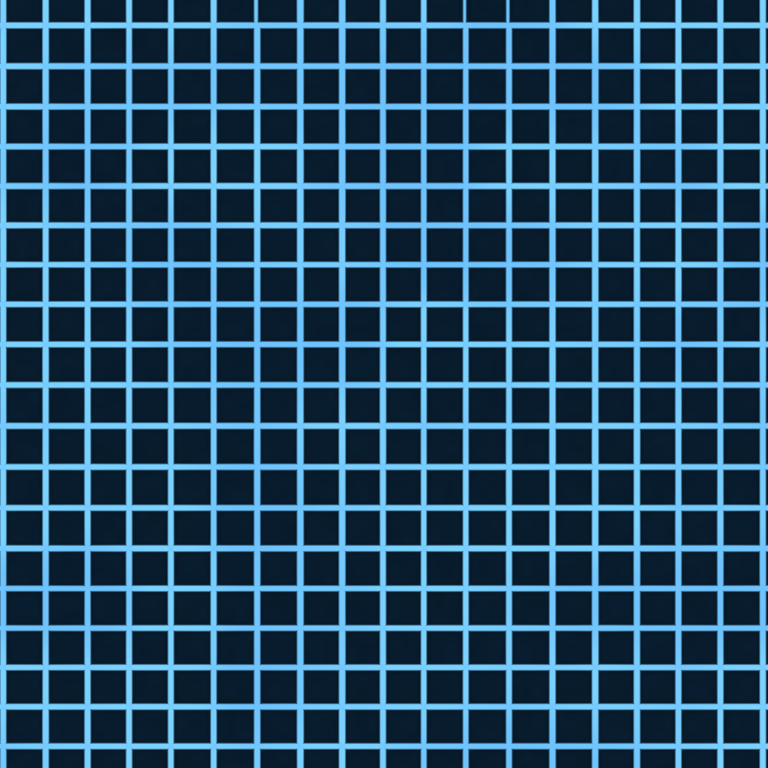
Write a three.js fragment shader that draws this pattern.

```glsl
// Glowing sky-blue square grid on dark navy: 18 columns and 19 rows of lines.
// Each line is a soft distance band whose centre drifts slowly from an even
// pitch; value noise varies the line tint, the widths and the dark cells.
varying vec2 vUv;

const float TAU = 6.2831853;
const vec2 PITCH = vec2(0.05495, 0.0523);
const vec2 ORIGIN = vec2(0.0042, 0.0265);   // first line on each axis
const float LAST_LINE = 18.0;
const float EDGE_SOFTNESS = 0.0017;

const vec3 NAVY = vec3(0.030, 0.110, 0.178);
const vec3 LINE_BLUE = vec3(0.430, 0.765, 0.990);
const vec3 LINE_PALE = vec3(0.485, 0.825, 1.000);

float hash(vec2 p) {
  vec3 q = fract(vec3(p.xyx) * 0.1031);
  q += dot(q, q.yzx + 33.33);
  return fract((q.x + q.y) * q.z);
}

float valueNoise(vec2 p) {
  vec2 cell = floor(p);
  vec2 f = fract(p);
  f = f * f * (3.0 - 2.0 * f);
  float low = mix(hash(cell), hash(cell + vec2(1.0, 0.0)), f.x);
  float high = mix(hash(cell + vec2(0.0, 1.0)), hash(cell + vec2(1.0, 1.0)), f.x);
  return mix(low, high, f.y);
}

// Periodic swing of a numbered line, from -1 to 1.
float swing(float index, float peak, float period) {
  return cos(TAU * (index - peak) / period);
}

// Soft coverage of a band of the given width around distance zero.
float band(float dist, float width, float soft) {
  return 1.0 - smoothstep(0.5 * width - soft, 0.5 * width + soft, abs(dist));
}

// Columns 6, 11 and 12 narrow beyond the topmost row line.
float isNarrowed(float column) {
  return step(abs(column - 6.0), 0.5) + step(abs(column - 11.5), 0.6);
}

void main() {
  vec2 index = clamp(floor((vUv - ORIGIN) / PITCH + 0.5), 0.0, LAST_LINE);
  vec2 centre = ORIGIN + index * PITCH;

  // Uneven spacing; the column drift fades out at both sides
  float columnSwing = swing(index.x, 7.2, 7.0) * sin(0.5 * TAU * index.x / LAST_LINE);
  float rowSwing = swing(index.y, 16.0, 11.3);
  centre += vec2(0.0024 * columnSwing, -0.0021 * rowSwing);

  // Line widths, with slight unevenness along each line
  float wobble = valueNoise(vUv * 19.0 + 7.0) - 0.5;
  float columnWidth = 0.0082 + 0.0007 * columnSwing + 0.0006 * wobble;
  float rowWidth = 0.0079 + 0.0006 * (hash(vec2(index.y, 5.0)) - 0.5) + 0.0006 * wobble;
  float topStrip = smoothstep(0.967, 0.971, vUv.y) * isNarrowed(index.x);
  columnWidth -= 0.0035 * topStrip;
  centre.x -= 0.0015 * topStrip;

  // Lines
  vec2 soft = max(vec2(EDGE_SOFTNESS), 0.7 * fwidth(vUv));
  vec2 offset = vUv - centre;
  float columns = band(offset.x, columnWidth, soft.x);
  float rows = band(offset.y, rowWidth, soft.y);
  float grid = max(columns, rows);

  // Tint drifts along the lines; crossings are a little deeper blue
  float tint = smoothstep(0.2, 0.8, valueNoise(vUv * 9.0 + 3.0));
  tint *= 1.0 - 0.4 * columns * rows;
  vec3 lineColour = mix(LINE_BLUE, LINE_PALE, tint);

  // Dark cells: faint mottling and a darker rim beside the lines
  float mottle = valueNoise(vUv * 70.0) - 0.5;
  float nearest = min(abs(offset.x), abs(offset.y));
  float rim = 1.0 - smoothstep(0.005, 0.011, nearest);
  vec3 cellColour = NAVY * (1.0 + 0.08 * mottle - 0.12 * rim);

  gl_FragColor = vec4(mix(cellColour, lineColour, grid), 1.0);
}
```
